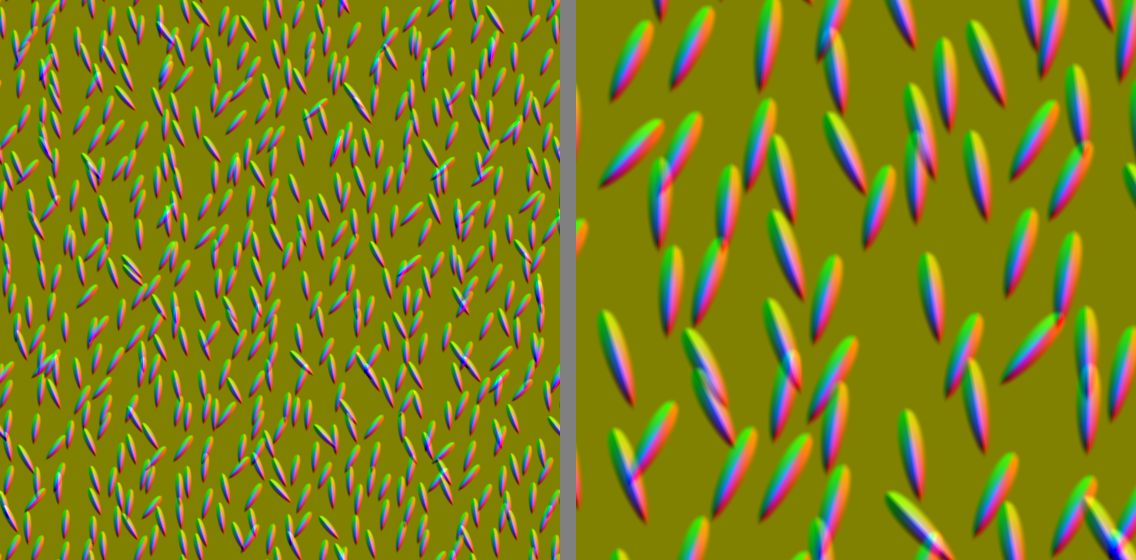
Left, the full canvas; right, a detail of the centre.
This texture map is drawn by a Shadertoy shader. Its source:

```glsl
// Normal map of scattered, slightly tilted seed-shaped blades on a flat olive ground.

const float CELLS = 23.0;          // blades per canvas side
const float BLADE_LENGTH = 0.060;
const float HALF_WIDTH = 0.0070;
const float EDGE_SOFTNESS = 0.0022;
const vec3 FLAT_GROUND = vec3(0.505, 0.505, 0.005);

// Four random values per cell
vec4 hash42(vec2 p) {
    vec4 q = fract(p.xyxy * vec4(0.1031, 0.1030, 0.0973, 0.1099));
    q += dot(q, q.wzxy + 33.33);
    return fract((q.xxyz + q.yzzw) * q.zywx);
}

// Outline: pointed at the foot (t = 0), rounder at the tip (t = 1)
float bladeOutline(float t) {
    return 2.38 * pow(t, 0.8) * sqrt(1.0 - t);
}

// Colour offset from the ground: slope in red and green, height in blue
vec3 bladeRelief(vec2 p, float lean, float size) {
    vec2 axis = vec2(sin(lean), cos(lean));
    vec2 side = vec2(axis.y, -axis.x);
    float x = dot(p, side);
    float t = dot(p, axis) / (BLADE_LENGTH * size) + 0.5;
    float tc = clamp(t, 0.0, 1.0);
    float halfWidth = HALF_WIDTH * bladeOutline(tc);

    // Soft silhouette
    float mask = 1.0 - smoothstep(-EDGE_SOFTNESS, EDGE_SOFTNESS, abs(x) - halfWidth);
    mask *= smoothstep(-0.02, 0.14, t) * (1.0 - smoothstep(0.92, 1.03, t));

    // Two steep flanks meeting in a narrow ridge, bending down to both ends
    float across = clamp(x / (0.22 * HALF_WIDTH), -1.0, 1.0);
    float along = (tc - 0.56) * 0.95;
    vec2 slope = side * across * 0.44 + axis * along;
    slope *= min(1.0, 0.49 / max(length(slope), 0.001));

    // Height is greatest on the ridge near the middle
    float ridge = max(0.0, 1.0 - abs(x) / (HALF_WIDTH * 0.95));
    float body = smoothstep(0.05, 0.38, tc) * (1.0 - smoothstep(0.52, 0.92, tc));
    float height = 1.05 * pow(ridge, 1.15) * body;
    return vec3(slope, height) * mask;
}

// Sum of all blades near the point; the field wraps at the canvas edges
vec3 bladeField(vec2 uv, float cells) {
    vec2 home = floor(uv * cells);
    vec3 sum = vec3(0.0);
    for (int j = -1; j <= 1; j++) {
        for (int i = -1; i <= 1; i++) {
            vec2 cell = home + vec2(i, j);
            vec2 key = mod(cell, cells);
            vec4 place = hash42(key + 7.0);
            vec4 form = hash42(key + 71.0);
            vec2 center = (cell + mix(vec2(0.03), vec2(0.97), place.xy)) / cells;
            float lean = (form.x + form.y - 1.0) * 0.9 + 0.06;
            float size = mix(0.93, 1.07, form.z);
            sum += bladeRelief(uv - center, lean, size);
        }
    }
    return sum;
}

void mainImage(out vec4 fragColor, in vec2 fragCoord) {
    vec2 uv = fragCoord / iResolution.xy;
    vec3 color = FLAT_GROUND + bladeField(uv, CELLS);
    fragColor = vec4(clamp(color, 0.0, 1.0), 1.0);
}
```
